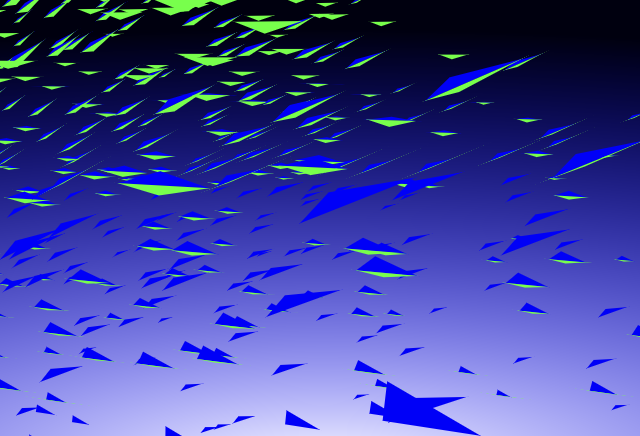
Write a WebGL 1 fragment shader that draws this background.

```glsl
precision highp float;
// A flock of folded darts, blue above and green beneath, in a dusk-like sky.
// Jittered grid layers scatter the small darts; the nearest few are set on top.
// Each dart is two triangles whose shape turns with its height in the frame.

#define BLUE vec3(0.0, 0.0, 0.97)
#define GREEN vec3(0.47, 1.0, 0.3)
#define GLOW_CENTER vec2(0.74, -0.08)
#define GLOW_STRETCH vec2(0.29, 1.0)
#define GLOW_FADE 0.95
#define LAYERS 4
#define CELL 0.078
#define CELL_GROWTH 0.018
#define DENSITY 0.8

uniform vec2 u_resolution;

float hash(vec2 p) {
  return fract(sin(dot(p, vec2(127.1, 311.7))) * 43758.5);
}

float cross2(vec2 a, vec2 b) {
  return a.x * b.y - a.y * b.x;
}

// Signed distance to the line a-b, positive on its left.
float side(vec2 p, vec2 a, vec2 b) {
  return cross2(b - a, p - a) / max(length(b - a), 0.0001);
}

// Smooth coverage of a triangle with either winding.
float triangle(vec2 p, vec2 a, vec2 b, vec2 c, float pixel) {
  float winding = cross2(b - a, c - a) < 0.0 ? -1.0 : 1.0;
  float d = min(winding * side(p, a, b),
                min(winding * side(p, b, c), winding * side(p, c, a)));
  return clamp(d / pixel + 0.5, 0.0, 1.0);
}

// Paint the upper blue wing, then the green underside of one dart.
vec3 paintDart(vec3 color, vec2 p, vec2 tail, vec2 nose, vec2 ridge,
               vec2 belly, float rise, float depth, float pixel) {
  float top = triangle(p, tail, nose, ridge, pixel) * step(0.015, rise);
  float under = triangle(p, tail, nose, belly, pixel) * step(0.015, depth);
  return mix(mix(color, BLUE, top), GREEN, under);
}

// A level dart: green belly high in the frame, blue ridge low in it.
vec3 flatDart(vec3 color, vec2 p, vec2 center, float size) {
  float y = center.y;
  float pixel = 1.0 / (u_resolution.y * size);
  float tilt = mix(0.16, -0.02, y);
  float rise = max(0.42 - 0.5 * y, 0.0);
  float depth = 0.19 * y;
  vec2 ridge = vec2(mix(-0.48, 0.0, min(y * 1.6, 1.0)), rise);
  vec2 belly = vec2(-0.05, -depth - 0.45 * tilt);
  return paintDart(color, (p - center) / size, vec2(-0.5, 0.0),
                   vec2(0.5, -tilt), ridge, belly, rise, depth, pixel);
}

// A climbing dart: nose up to the right, steeper toward the upper left.
vec3 climbingDart(vec3 color, vec2 p, vec2 center, float size) {
  float y = center.y;
  float pixel = 1.0 / (u_resolution.y * size);
  float slope = mix(0.32, 0.46, y) + 0.6 * y * max(0.55 - center.x, 0.0);
  float rise = mix(0.24, 0.11, y);
  float depth = smoothstep(0.5, 0.9, y) * mix(0.23, 0.07, min(center.x, 1.0));
  vec2 tail = vec2(-0.5, -0.5 * slope);
  vec2 ridge = tail + vec2(0.25, 0.25 * slope + rise);
  vec2 belly = tail + vec2(0.35, 0.35 * slope - depth);
  return paintDart(color, (p - center) / size, tail, -tail,
                   ridge, belly, rise, depth, pixel);
}

vec3 sky(vec2 p) {
  float d = length((p - GLOW_CENTER) * GLOW_STRETCH);
  float light = clamp(1.0 - GLOW_FADE * d, 0.0, 1.0);
  return vec3(vec2(light * light), max(sin(light * 1.5708), 0.06));
}

// The flock thins to the right, the floor and the upper right corner.
float flockDensity(vec2 c) {
  float right = mix(1.0, 0.3, smoothstep(0.65, 1.1, c.x));
  float low = mix(0.4, 1.0, smoothstep(0.05, 0.4, c.y));
  float corner = smoothstep(0.85, 1.1, c.x) * smoothstep(0.8, 0.92, c.y);
  return DENSITY * right * low * (1.0 - corner);
}

vec3 scatter(vec3 color, vec2 p) {
  for (int layer = 0; layer < LAYERS; layer++) {
    float k = float(layer);
    float cell = CELL + CELL_GROWTH * k;
    vec2 base = floor(p / cell);
    for (int j = -1; j <= 1; j++) {
      for (int i = -1; i <= 1; i++) {
        vec2 id = base + vec2(float(i), float(j));
        vec2 seed = id + 37.0 * k;
        vec2 jitter = vec2(hash(seed + 1.3), hash(seed + 5.7));
        vec2 center = (id + 0.1 + 0.8 * jitter) * cell;
        if (hash(seed + 9.1) > flockDensity(center)) continue;
        float size = cell * mix(0.4, 0.95, hash(seed + 13.9));
        if (hash(seed + 21.4) < 0.5) color = flatDart(color, p, center, size);
        else color = climbingDart(color, p, center, size * 0.9);
      }
    }
  }
  return color;
}

// The largest darts, nearest to the viewer.
vec3 nearDarts(vec3 color, vec2 p) {
  color = climbingDart(color, p, vec2(0.98, 0.573), 0.16);
  color = climbingDart(color, p, vec2(0.82, 0.54), 0.265);
  color = climbingDart(color, p, vec2(1.086, 0.817), 0.22);
  color = climbingDart(color, p, vec2(1.373, 0.635), 0.21);
  color = climbingDart(color, p, vec2(1.227, 0.444), 0.155);
  color = climbingDart(color, p, vec2(0.696, 0.304), 0.17);
  color = climbingDart(color, p, vec2(0.70, 0.752), 0.15);
  color = climbingDart(color, p, vec2(0.42, 0.77), 0.13);
  color = climbingDart(color, p, vec2(0.07, 0.44), 0.14);
  color = climbingDart(color, p, vec2(0.98, 0.06), 0.18);
  color = flatDart(color, p, vec2(0.99, 0.035), 0.225);
  color = flatDart(color, p, vec2(0.375, 0.58), 0.21);
  color = flatDart(color, p, vec2(0.43, 1.01), 0.2);
  color = flatDart(color, p, vec2(0.72, 0.62), 0.155);
  color = flatDart(color, p, vec2(0.615, 0.95), 0.155);
  return flatDart(color, p, vec2(0.887, 0.38), 0.14);
}

void main() {
  vec2 p = gl_FragCoord.xy / u_resolution.y;
  gl_FragColor = vec4(nearDarts(scatter(sky(p), p), p), 1.0);
}
```
